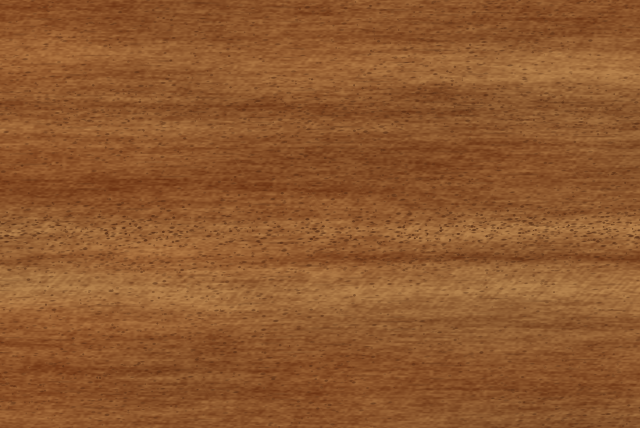
Reproduce this texture procedurally as a Shadertoy shader.

```glsl
// Polished brown hardwood with its grain running left to right.
// Soft horizontal bands carry stretched fibre noise and slanted ripples;
// short dark pores and rare pale scratches are scattered by cellular noise.

const vec3 DARK_WOOD  = vec3(0.47, 0.27, 0.13);
const vec3 LIGHT_WOOD = vec3(0.67, 0.47, 0.27);
const vec3 PORE_BROWN = vec3(0.29, 0.145, 0.065);
const vec3 RED_SHIFT  = vec3(0.010, -0.013, -0.016);

vec2 hash2(vec2 cell) {
    vec3 h = fract(cell.xyx * vec3(0.1031, 0.1030, 0.0973));
    h += dot(h, h.yzx + 33.33);
    return fract((h.xx + h.yz) * h.zy);
}

// Smooth noise from -1 to 1
float noise(vec2 p) {
    vec2 i = floor(p), f = fract(p);
    f = f * f * (3.0 - 2.0 * f);
    float low  = mix(hash2(i).x, hash2(i + vec2(1, 0)).x, f.x);
    float high = mix(hash2(i + vec2(0, 1)).x, hash2(i + vec2(1, 1)).x, f.x);
    return 2.0 * mix(low, high, f.y) - 1.0;
}

vec2 rotate(vec2 p, float angle) {
    float c = cos(angle), s = sin(angle);
    return vec2(c * p.x + s * p.y, c * p.y - s * p.x);
}

float band(float y, float centre, float width) {
    float d = (y - centre) / width;
    return exp(-d * d);
}

// Layered sines that bend the grain very slightly
float waviness(vec2 p) {
    return 0.0030 * sin(2.3 * p.x + 5.0 * p.y)
         + 0.0012 * sin(6.1 * p.x - 11.0 * p.y + 1.0)
         + 0.0006 * sin(17.0 * p.x + 23.0 * p.y);
}

// Cellular scatter of elongated specks, one candidate per cell
float specks(vec2 p, vec2 cell, float density, float blur) {
    vec2 home = floor(p / cell);
    float ink = 0.0;
    for (int j = -1; j <= 1; j++)
    for (int i = -1; i <= 1; i++) {
        vec2 id = home + vec2(i, j);
        vec2 size = hash2(id + 71.0), pick = hash2(id + 193.0);
        vec2 radius = cell * mix(vec2(0.13, 0.17), vec2(0.38, 0.32), size);
        vec2 offset = p - (id + hash2(id)) * cell;
        float dist = (length(offset / radius) - 1.0) * radius.y;
        float present = smoothstep(-0.04, 0.04, density - pick.x);
        float shade = mix(0.4, 1.0, pick.y);
        ink = max(ink, present * shade * (1.0 - smoothstep(-blur, blur, dist)));
    }
    return ink;
}

// Broad light and dark growth bands, some fading to one side
float bandTone(float y, float right) {
    float left = 1.0 - right;
    float tone = 0.46 - 0.12 * band(y, 0.98, 0.05);
    tone += 0.25 * band(y, 0.86, 0.022) + 0.30 * right * band(y, 0.82, 0.035);
    tone -= 0.18 * band(y, 0.745, 0.025);
    tone += 0.24 * left * band(y, 0.695, 0.012);
    tone -= 0.18 * band(y, 0.58, 0.08);
    tone += (0.20 + 0.28 * right) * band(y, 0.465, 0.040);
    tone += 0.28 * left * band(y, 0.415, 0.014);
    tone -= (0.18 + 0.20 * right) * band(y, 0.395, 0.012);
    tone += 0.52 * band(y, 0.325, 0.047);
    tone -= 0.20 * band(y, 0.12, 0.08);
    return tone;
}

// Fibres: noise stretched along the grain, down to a fine grit
float fibreTone(vec2 p) {
    return 0.12 * noise(p * vec2(1.6, 24.0))
         + 0.13 * noise(p * vec2(2.8, 65.0) + 17.0)
         + 0.15 * noise(p * vec2(8.0, 140.0) + 41.0)
         + 0.17 * noise(p * vec2(30.0, 240.0) + 83.0)
         + 0.22 * noise(p * vec2(120.0, 290.0) + 29.0);
}

void mainImage(out vec4 fragColor, in vec2 fragCoord) {
    vec2 p = fragCoord / iResolution.y;
    float blur = 0.0004 + 0.4 / iResolution.y;
    float right = smoothstep(0.1, 1.2, p.x);
    vec2 grain = vec2(p.x, p.y + waviness(p));
    float ragged = grain.y + 0.007 * noise(grain * vec2(9.0, 40.0));

    // Wood tone with slanted ripples, strongest in the pale bands
    float pale = max(band(ragged, 0.33, 0.05), 0.7 * band(ragged, 0.465, 0.05));
    float ripple = noise(rotate(p, 0.75) * vec2(45.0, 190.0));
    float tone = bandTone(ragged, right) + fibreTone(grain);
    tone += 0.10 * noise(p * vec2(3.0, 7.0) + 5.0);
    tone += (0.10 + 0.11 * pale) * ripple;
    vec3 wood = mix(DARK_WOOD, LIGHT_WOOD, clamp(tone, -0.25, 1.2));

    // Reddish patches, mostly in the darker wood on the left
    float redness = (1.0 - pale) * (1.0 - 0.7 * right) + 0.5 * noise(p * vec2(2.5, 8.0) + 9.0);
    wood += RED_SHIFT * clamp(redness, -0.3, 1.2);

    // Two sizes of pore crowd one band and thin out elsewhere
    float crowd = band(ragged, 0.462, 0.043);
    float density = 0.12 + 0.34 * crowd + 0.25 * band(ragged, 0.385, 0.018)
                  + 0.16 * band(ragged, 0.74, 0.04) + 0.12 * noise(p * vec2(4.0, 14.0));
    vec2 tilted = rotate(grain, 0.07);
    float pores = max(specks(tilted, vec2(0.017, 0.0088), density, blur),
                      0.8 * specks(tilted + 3.7, vec2(0.012, 0.0066), density, blur));
    wood = mix(wood, PORE_BROWN, pores * (0.52 + 0.26 * crowd));

    // Long dark vessel lines and faint slanted scratches
    float vessels = specks(grain, vec2(0.11, 0.0075), 0.16 + 0.18 * band(ragged, 0.74, 0.05), blur);
    wood = mix(wood, PORE_BROWN, 0.24 * vessels);
    float scratches = specks(rotate(p, -1.0), vec2(0.16, 0.004), 0.02, blur);
    wood = mix(wood, LIGHT_WOOD, 0.20 * scratches);

    fragColor = vec4(wood, 1.0);
}
```
